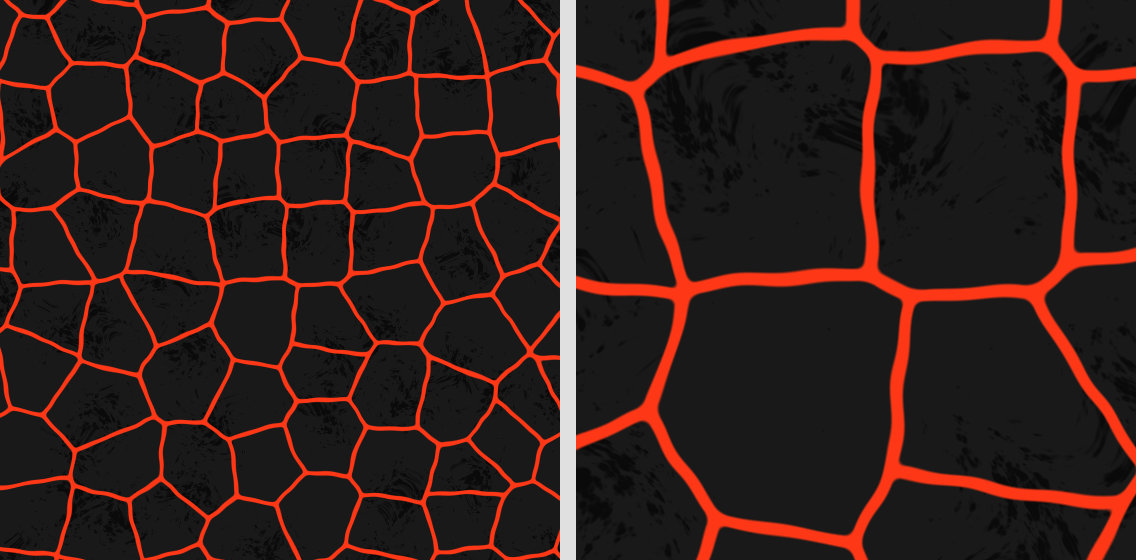
Left, the full canvas; right, a detail of the centre.
Write a WebGL 2 fragment shader that draws this pattern.

```glsl
#version 300 es
precision highp float;
precision highp int;
// Glowing orange cracks between the cells of a jittered Voronoi grid, on a
// charcoal ground. Layered sines make the cracks waver; cellular noise at
// several scales gathers dark specks into worn patches.

#define CELLS 8.0          // cells across the canvas
#define JITTER 0.70        // irregularity of the cell centres
#define CRACK_HALF 0.0037  // half width of a crack
#define EDGE_SOFT 0.0010   // softness of the crack border
#define JOINT_BLEND 0.035  // swelling where cracks meet
#define WAVER 0.0022       // sideways wander of the cracks
#define PATCHES 6.5        // worn patches across the canvas
#define WEAR 0.37          // higher leaves fewer dark specks
#define CRACK_COLOR vec3(0.995, 0.22, 0.09)
#define GROUND_COLOR vec3(0.098)
#define SPECK_COLOR vec3(0.040)

uniform vec2 u_resolution;
out vec4 outColor;

// Integer hash: two random values in 0..1 for a grid cell
vec2 hash2(vec2 cell) {
    uvec2 v = uvec2(ivec2(cell) + 4096);
    v = v * 1664525u + 1013904223u;
    v.x += v.y * 1664525u;
    v.y += v.x * 1664525u;
    v ^= v >> 16u;
    v.x += v.y * 1664525u;
    v.y += v.x * 1664525u;
    v ^= v >> 16u;
    return vec2(v & 65535u) / 65535.0;
}

vec2 cellCentre(vec2 cell, float jitter) {
    return 0.5 + jitter * (hash2(cell) - 0.5);
}

// Cellular noise: distance to the nearest scattered point
float cellular(vec2 p) {
    vec2 base = floor(p), f = p - base;
    float nearest = 8.0;
    for (int y = -1; y <= 1; y++)
    for (int x = -1; x <= 1; x++) {
        vec2 o = vec2(x, y);
        vec2 r = o + cellCentre(base + o, 1.0) - f;
        nearest = min(nearest, dot(r, r));
    }
    return sqrt(nearest);
}

float smoothMin(float a, float b, float k) {
    float h = max(k - abs(a - b), 0.0) / k;
    return min(a, b) - 0.25 * h * h * k;
}

// Distance to the closest Voronoi border, in cell units
float borderDistance(vec2 p) {
    vec2 base = floor(p), f = p - base;
    vec2 nearest = vec2(8.0), home = vec2(0.0);
    for (int y = -1; y <= 1; y++)
    for (int x = -1; x <= 1; x++) {
        vec2 o = vec2(x, y);
        vec2 r = o + cellCentre(base + o, JITTER) - f;
        if (dot(r, r) < dot(nearest, nearest)) { nearest = r; home = o; }
    }
    float border = 8.0;
    for (int y = -2; y <= 2; y++)
    for (int x = -2; x <= 2; x++) {
        if (x == 0 && y == 0) continue;
        vec2 o = home + vec2(x, y);
        vec2 r = o + cellCentre(base + o, JITTER) - f;
        float d = dot(0.5 * (nearest + r), normalize(r - nearest));
        border = smoothMin(border, d, JOINT_BLEND);
    }
    return border;
}

// Layered sines, long bends plus short ripples
vec2 waver(vec2 p) {
    vec2 bend = sin(p.yx * vec2(47.0, 41.0) + 2.0 * sin(p * 19.0));
    vec2 ripple = sin(p.yx * vec2(131.0, 117.0) + 1.7 * sin(p * 73.0));
    return WAVER * (bend + 0.38 * ripple);
}

// Amount of dark wear, 0..1
float wear(vec2 p) {
    vec2 q = p + 0.012 * sin(p.yx * 53.0 + 2.0 * sin(p * 31.0));
    float patches = max(1.0 - 1.6 * cellular(q * PATCHES + 31.0), 0.0);
    float grain = 0.0, weight = 0.5, scale = 55.0;
    mat2 turn = mat2(0.8, 0.6, -0.6, 0.8);
    for (int i = 0; i < 3; i++) {
        q = turn * q;
        grain += weight * (0.48 - cellular(q * scale + 17.0));
        weight *= 0.75;
        scale *= 2.1;
    }
    float streak = 0.06 * (0.5 - cellular(turn * p * vec2(9.0, 150.0)));
    return smoothstep(0.0, 0.24, grain + streak + 0.5 * patches - WEAR);
}

void main() {
    vec2 p = gl_FragCoord.xy / u_resolution.y;
    vec3 color = mix(GROUND_COLOR, SPECK_COLOR, wear(p));

    float d = borderDistance((p + waver(p)) * CELLS + 3.0) / CELLS;
    float soft = max(EDGE_SOFT, 0.75 / u_resolution.y);
    float crack = 1.0 - smoothstep(CRACK_HALF - soft, CRACK_HALF + soft, d);
    outColor = vec4(mix(color, CRACK_COLOR, crack), 1.0);
}
```
